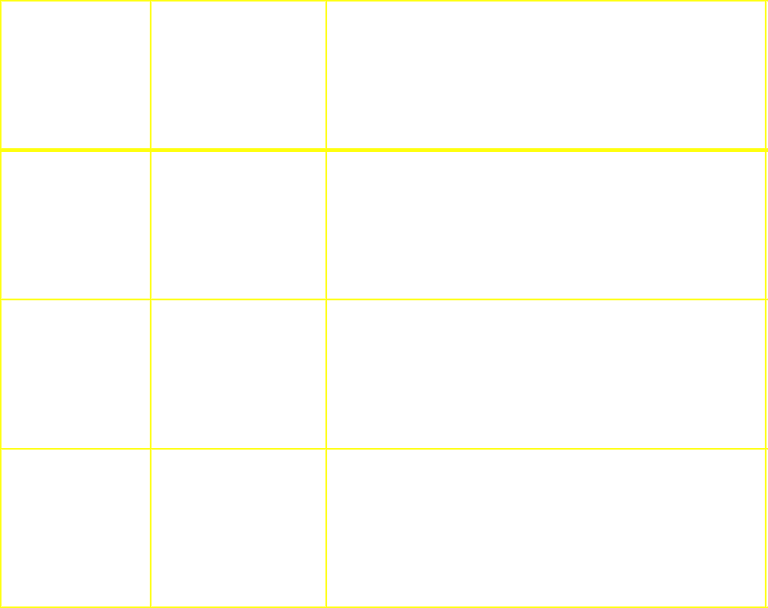
Write a WebGL 2 fragment shader that draws this pattern.

```glsl
#version 300 es
precision highp float;
// Draws a white table of three columns and four rows ruled in thin yellow lines.

uniform vec2 u_resolution;
out vec4 fragColor;

const vec3 PAPER = vec3(1.0);
const vec3 RULE = vec3(1.0, 1.0, 0.05);

// Lengths are fractions of the canvas width.
const float THIN = 0.0021;
const float THICK = 0.0050;
const float EDGE = 0.0009;        // inset of the outer frame
const float ROW_PITCH = 0.1945;
const int ROWS = 4;
const vec4 COLUMN_RULES = vec4(EDGE, 0.1962, 0.4248, 0.9970);

// Smooth coverage of a straight rule centred at a coordinate.
float rule(float coord, float centre, float width, float pixel) {
    float inside = 0.5 * width - abs(coord - centre);
    return clamp(inside / pixel + 0.5, 0.0, min(1.0, width / pixel));
}

// Vertical rules between and around the columns.
float columnRules(float x, float pixel) {
    float ink = 0.0;
    for (int i = 0; i < 4; i++) {
        ink = max(ink, rule(x, COLUMN_RULES[i], THIN, pixel));
    }
    return ink;
}

// Evenly pitched horizontal rules; the header rule is thick, the last row taller.
float rowRules(float fromTop, float height, float pixel) {
    float ink = rule(fromTop, height - EDGE, THIN, pixel);
    for (int i = 0; i < ROWS; i++) {
        float width = i == 1 ? THICK : THIN;
        ink = max(ink, rule(fromTop, EDGE + float(i) * ROW_PITCH, width, pixel));
    }
    return ink;
}

void main() {
    float pixel = 1.0 / u_resolution.x;
    float height = u_resolution.y * pixel;
    vec2 p = gl_FragCoord.xy * pixel;
    float ink = max(columnRules(p.x, pixel), rowRules(height - p.y, height, pixel));
    fragColor = vec4(mix(PAPER, RULE, ink), 1.0);
}
```
